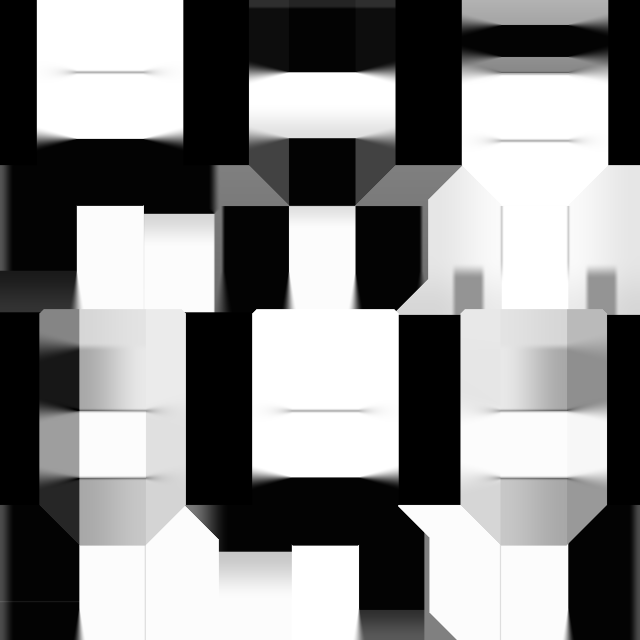
Give the GLSL for this texture map, as a three.js fragment shader.

```glsl
// Greyscale baked light map: six chamfered panels over two bands of lit and shadowed walls.
varying vec2 vUv;

#define AA 0.1          // edge half width, in percent of the canvas
#define CORE 5.2        // half width of a panel's flat centre
#define SIDE 11.45      // half width of a whole panel
#define CHAMFER 6.35    // height of the tapered panel foot
#define FAN 0.32        // blur gained per unit beside the centre
#define CREASE 0.3      // darkness of the seam lines
#define INK 0.01        // deepest shadow
#define MIDGREY 0.5     // unlit wall strips
#define UPPER_BASE 25.8 // where the upper panels start to taper
#define LOWER_BASE 78.9 // where the lower panels start to taper
#define LOWER_TOP 48.3  // top of the lower panels

float edge(float at, float w, float v) { return smoothstep(at - w, at + w, v); }
float span(float lo, float hi, float w, float v) { return edge(lo, w, v) * (1.0 - edge(hi, w, v)); }
float beside(float x, float cx) { return max(0.0, abs(x - cx) - CORE); }
float fanBlur(float x, float cx) { return AA + FAN * beside(x, cx); }

// Seam line that widens and fades beyond the centre
float crease(vec2 p, float cx, float y) {
  float out_ = beside(p.x, cx);
  float d = (p.y - y) / (0.22 + 0.2 * out_);
  return CREASE * exp(-d * d) * exp(-0.6 * out_);
}

// Coverage of a panel with a tapered foot and clipped top corners
float panel(vec2 p, float cx, float top, float base) {
  float side = abs(p.x - cx) - SIDE;
  float d = max(side + max(0.0, p.y - base), max(top - p.y, p.y - base - CHAMFER));
  d = max(d, side + top + 0.7 - p.y);
  return 1.0 - edge(0.0, AA, d);
}

// Four tones stacked down a lower panel
float rows(vec4 tone, float y, float w) {
  float s = mix(tone.x, tone.y, edge(54.2, 0.6 + w, y));
  s = mix(s, tone.z, edge(64.2, w, y));
  return mix(s, tone.w, edge(74.7, w, y));
}

// Lower panel lit from one side; dir points to the shaded strip
float sideLit(vec2 p, float cx, float dir, vec4 shaded, vec4 lit) {
  float u = (p.x - cx) * dir;
  float t = smoothstep(-CORE, CORE, u);
  float w = fanBlur(p.x, cx);
  float s = rows(vec4(0.89 - 0.05 * t, mix(0.91, 0.66, t), 0.99, mix(0.78, 0.66, t)), p.y, w);
  s = mix(s, rows(shaded, p.y, w), edge(CORE, AA, u));
  s = mix(s, rows(lit, p.y, w + 1.0), edge(CORE, AA, -u));
  return s - crease(p, cx, 64.2) - crease(p, cx, 74.7);
}

// Walls between the upper and lower panels
float upperBand(vec2 p) {
  float splay = AA + 0.2 * max(0.0, p.y - 42.4);
  // left: shadow, grey rim and the two white walls
  float s = mix(0.33, INK, smoothstep(0.0, 2.2, p.x));
  s = mix(s, mix(0.1, 0.2, smoothstep(42.0, 49.0, p.y)), edge(42.3, AA, p.y));
  s = mix(s, 0.99, edge(12.0, splay, p.x) * edge(32.1, AA, p.y) * (1.0 - edge(22.5, AA, p.x)));
  float wing = mix(0.84, 0.99, smoothstep(33.4, 39.0, p.y)) * edge(33.4, AA, p.y);
  s = mix(s, max(wing, INK), edge(22.5, AA, p.x));
  // middle: white core between two black walls
  float a = abs(p.x - 50.35);
  s = mix(s, MIDGREY - 0.08 * (p.y - 25.8) / 23.0, edge(33.5, mix(1.0, 0.2, edge(33.0, 0.5, p.y)), p.x));
  float low = edge(32.2, AA, p.y);
  s = mix(s, INK, low * (1.0 - edge(15.5, 0.3 + splay, a)));
  s = mix(s, mix(0.88, 0.99, smoothstep(32.2, 36.0, p.y)), low * (1.0 - edge(CORE, splay, a)));
  // right: light wall with a bevelled left side and two smudges
  float b = abs(p.x - 83.6);
  float light = mix(0.98, 0.9, smoothstep(CORE, 16.0, b)) - 0.06 * smoothstep(40.0, 49.0, p.y);
  light = mix(light, 0.58, span(8.1, 12.7, 0.5, b) * edge(42.3, 1.3, p.y));
  float rim = exp(-pow((b - CORE) / 0.2, 2.0)) * step(32.2, p.y) * (1.0 - edge(42.5, 2.0, p.y));
  light = mix(light, 1.0, low * (1.0 - edge(CORE, AA, b))) - 0.18 * rim;
  float bevel = 66.9 + max(0.0, 31.2 - p.y) - max(0.0, p.y - 43.6);
  return mix(s, light, edge(bevel, AA, p.x));
}

// Walls below the lower panels
float lowerBand(vec2 p) {
  float splay = AA + 0.2 * max(0.0, p.y - 95.0);
  float s = mix(0.3, INK, smoothstep(0.0, 2.3, p.x)) + 0.08 * span(93.9, 94.1, AA, p.y);
  // middle: grey fading to shadow, white wall and core, black wall
  float fade = mix(0.48, INK, smoothstep(29.5, 36.0, p.x));
  fade = mix(fade, mix(0.78, 0.99, smoothstep(86.2, 94.0, p.y)), edge(86.2, AA, p.y));
  float wall = mix(INK, mix(0.18, 0.35, smoothstep(95.0, 100.0, p.y)), edge(95.3, AA, p.y));
  wall = mix(wall, MIDGREY, edge(66.3, 0.15, p.x));
  float middle = mix(mix(fade, 1.0, edge(45.6, AA, p.x)), wall, edge(56.1, splay, p.x));
  // left: white wall ending at a bevel
  float bevel = min(34.2, 29.0 + p.y - 79.1);
  s = mix(s, 0.99 - 0.12 * span(22.6, 22.8, AA, p.x), edge(12.4, splay, p.x));
  s = mix(s, middle, edge(bevel, AA, p.x));
  // right: white wall, then shadow with a grey rim
  float shade = mix(INK, 0.3, smoothstep(98.2, 100.0, p.x));
  float right = mix(0.99 - 0.12 * span(78.1, 78.3, AA, p.x), shade, edge(88.8, splay, p.x));
  bevel = 67.1 - max(0.0, 84.0 - p.y) + max(0.0, p.y - 95.7);
  return mix(s, right, edge(bevel, AA, p.x));
}

void main() {
  vec2 p = vec2(vUv.x, 1.0 - vUv.y) * 100.0; // percent, downward
  float s = 0.0;
  float bandEnd = mix(48.8, 49.2, step(62.0, p.x));
  s = mix(s, upperBand(p), span(UPPER_BASE, bandEnd, AA, p.y));
  s = mix(s, lowerBand(p), edge(LOWER_BASE, AA, p.y));

  // Upper panels
  vec3 up = vec3(17.2, 50.35, 83.6);
  float a = mix(1.0 - crease(p, up.x, 11.3), INK, edge(21.7, fanBlur(p.x, up.x), p.y));
  float w = fanBlur(p.x, up.y);
  float b = mix(INK, mix(0.05, 0.26, step(16.0, p.y)), edge(CORE, AA, abs(p.x - up.y)));
  b = mix(b, 1.0 - 0.12 * smoothstep(16.0, 21.6, p.y), span(11.3, 21.6, w, p.y));
  b += 0.13 * (1.0 - edge(1.2, 0.3, p.y));
  w = fanBlur(p.x, up.z);
  float c = mix(0.7 - 0.015 * p.y, 1.0, edge(11.4, w, p.y));
  c = mix(c, INK, span(3.9, 8.9, w, p.y)) - crease(p, up.z, 11.5) - crease(p, up.z, 22.0);
  s = mix(s, a, panel(p, up.x, -2.0, UPPER_BASE));
  s = mix(s, b, panel(p, up.y, -2.0, UPPER_BASE));
  s = mix(s, c, panel(p, up.z, -2.0, UPPER_BASE));

  // Lower panels
  vec3 lo = vec3(17.6, 50.85, 83.4);
  float d = sideLit(p, lo.x, -1.0, vec4(0.52, 0.09, 0.62, 0.15), vec4(0.92, 0.92, 0.88, 0.83));
  float e = mix(1.0 - crease(p, lo.y, 64.2), INK, edge(74.6, fanBlur(p.x, lo.y), p.y));
  float f = sideLit(p, lo.z, 1.0, vec4(0.73, 0.56, 0.97, 0.6), vec4(0.91, 0.9, 0.99, 0.84));
  s = mix(s, d, panel(p, lo.x, LOWER_TOP, LOWER_BASE));
  s = mix(s, e, panel(p, lo.y, LOWER_TOP, LOWER_BASE));
  s = mix(s, f, panel(p, lo.z, LOWER_TOP, LOWER_BASE));

  gl_FragColor = vec4(vec3(clamp(s, 0.0, 1.0)), 1.0);
}
```
